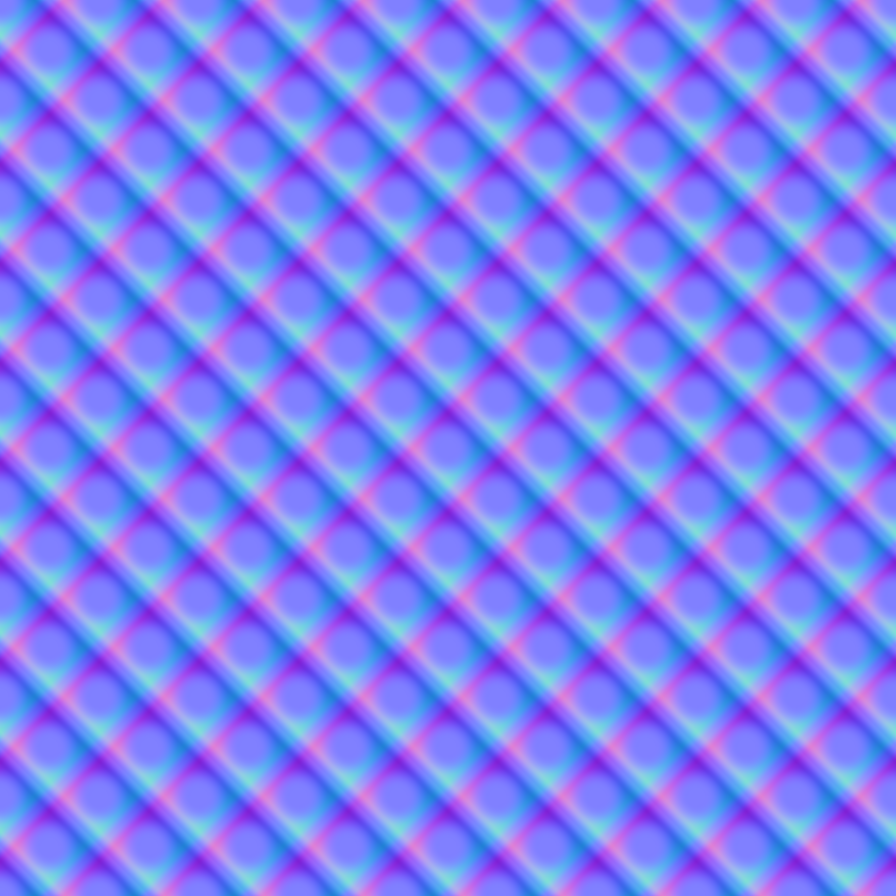
A three.js fragment shader for this texture map:

```glsl
varying vec2 vUv;

// Slope across one ribbon: grows outwards, then turns over softly at the seam
vec2 ribbonSlope(vec2 cell) {
  return -cell * (1.0 - smoothstep(0.33, 0.5, abs(cell)));
}

void main() {
  // Diagonal lattice: nine diamonds across and down, plus the ones between
  vec2 lattice = 9.0 * vec2(vUv.x + vUv.y, vUv.x - vUv.y);
  vec2 cell = fract(lattice + 0.5) - 0.5;

  // Two crossing sets of ribbons around a flat round top
  float aroundTop = smoothstep(0.12, 0.42, length(cell));
  vec2 slope = 1.55 * ribbonSlope(cell) * aroundTop;

  // Turn back to canvas axes and encode the normal
  vec2 facing = vec2(slope.x + slope.y, slope.x - slope.y) * sqrt(0.5);
  vec3 normal = vec3(facing, sqrt(1.0 - dot(facing, facing)));
  gl_FragColor = vec4(normal * 0.5 + 0.5, 1.0);
}
```
